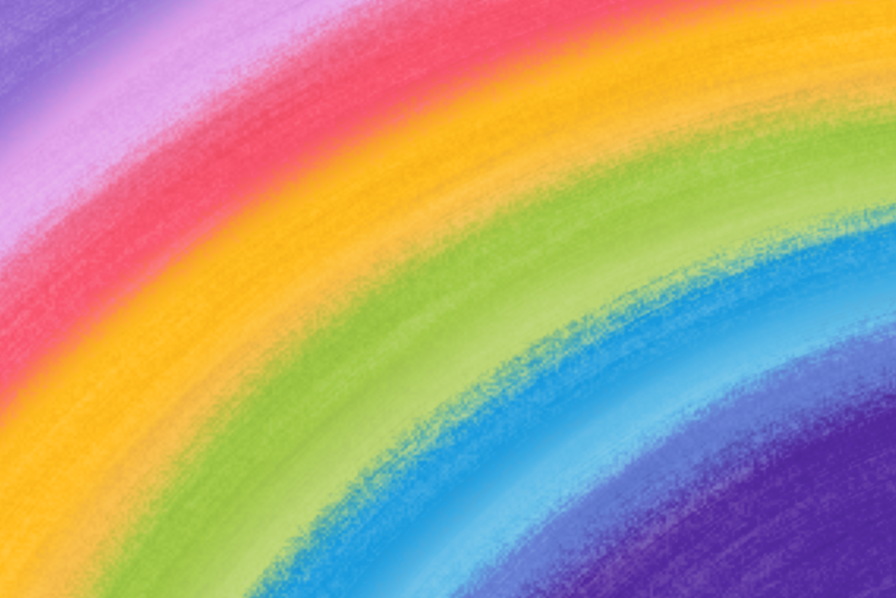
Give the GLSL for this background, as a Shadertoy shader.

```glsl
// Soft brushed rainbow arcs on grainy paper, sweeping up from lower left.
#define CENTER vec2(1.809, -1.198)
#define MID_ANGLE 0.5
#define STREAK_AMOUNT 0.26
#define GRAIN_AMOUNT 0.20
#define EDGE_WOBBLE 0.030
#define PAPER vec3(1.0, 0.97, 0.95)

float hash(vec2 p) {
    vec3 q = fract(vec3(p.xyx) * 0.1031);
    q += dot(q, q.yzx + 33.33);
    return fract((q.x + q.y) * q.z);
}

float noise(vec2 p) {
    vec2 i = floor(p), f = fract(p);
    f = f * f * (3.0 - 2.0 * f);
    return mix(mix(hash(i), hash(i + vec2(1, 0)), f.x),
               mix(hash(i + vec2(0, 1)), hash(i + vec2(1, 1)), f.x), f.y);
}

// Bristle marks: noise stretched along the arc, in several widths.
float bristles(float angle, float lane) {
    float sum = 0.0, weight = 0.4, width = 22.0;
    for (int i = 0; i < 4; i++) {
        sum += weight * noise(vec2(angle * (3.0 + 3.0 * float(i)) + 17.0 * float(i), lane * width));
        weight *= 0.75;
        width *= 2.2;
    }
    return sum / 1.094 - 0.5;
}

// Paper tooth: two octaves of small, isotropic noise.
float paperGrain(vec2 p) {
    return 0.6 * noise(p * 190.0) + 0.4 * noise(p * 90.0 + 31.0) - 0.5;
}

// Adds the colour outside a bent arc: radius = bend.x + bend.y*a + bend.z*a*a.
void paint(inout vec3 color, vec3 next, float radius, float a, vec3 bend, float soft) {
    float edge = bend.x + a * (bend.y + a * bend.z);
    color = mix(color, next, smoothstep(edge - soft, edge + soft, radius));
}

void mainImage(out vec4 fragColor, in vec2 fragCoord) {
    vec2 p = fragCoord / iResolution.y;
    vec2 d = p - CENTER;
    float radius = length(d);
    float a = atan(-d.x, d.y) - MID_ANGLE;
    float lane = radius + 0.4 * a * (2.05 - radius);

    float streak = bristles(a, lane);
    float grain = paperGrain(p);
    float r = radius + EDGE_WOBBLE * (streak * 1.5 + grain);

    vec3 violet     = vec3(0.33, 0.17, 0.63);
    vec3 periwinkle = vec3(0.41, 0.51, 0.84);
    vec3 paleBlue   = vec3(0.38, 0.74, 0.91);
    vec3 blue       = vec3(0.10, 0.61, 0.87);
    vec3 paleGreen  = vec3(0.74, 0.84, 0.46);
    vec3 green      = vec3(0.64, 0.79, 0.28);
    vec3 peach      = vec3(0.97, 0.75, 0.30);
    vec3 yellow     = vec3(1.00, 0.74, 0.12);
    vec3 red        = vec3(0.98, 0.34, 0.44);
    vec3 pink       = vec3(0.95, 0.45, 0.60);
    vec3 lilac      = vec3(0.89, 0.64, 0.92);
    vec3 lavender   = vec3(0.57, 0.44, 0.83);

    // Bands from the inner arc outwards.
    vec3 color = violet;
    paint(color, periwinkle, r, a, vec3(1.523, -0.117, 0.195), 0.040);
    paint(color, paleBlue,   r, a, vec3(1.621, -0.173, 0.088), 0.030);
    paint(color, blue,       r, a, vec3(1.715, -0.110, 0.070), 0.055);
    paint(color, paleGreen,  r, a, vec3(1.837, -0.064, 0.062), 0.035);
    paint(color, green,      r, a, vec3(1.925, -0.020, -0.080), 0.070);
    paint(color, peach,      r, a, vec3(2.086, 0.043, -0.270), 0.045);
    paint(color, yellow,     r, a, vec3(2.150, 0.060, -0.150), 0.050);
    paint(color, red,        r, a, vec3(2.292, 0.119, 0.134), 0.055);
    paint(color, pink,       r, a, vec3(2.430, 0.050, 0.200), 0.050);
    paint(color, lilac,      r, a, vec3(2.498, 0.016, 0.249), 0.040);
    paint(color, lavender,   r, a, vec3(2.665, 0.000, 0.000), 0.060);

    // Thin pigment shows the paper; thick pigment deepens the colour.
    float tone = STREAK_AMOUNT * 1.6 * streak + GRAIN_AMOUNT * grain;
    color = mix(color, PAPER, clamp(tone, 0.0, 1.0));
    color *= 1.0 + 0.7 * min(tone, 0.0) * (1.3 - color);

    fragColor = vec4(clamp(color, 0.0, 1.0), 1.0);
}
```
